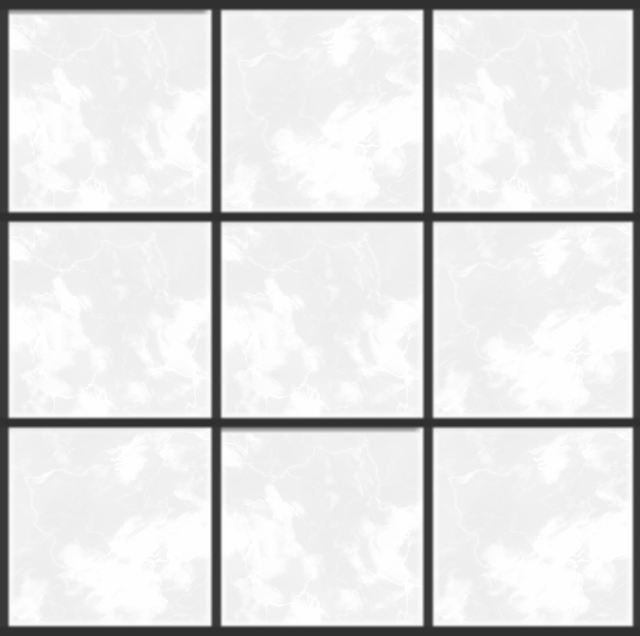
Reproduce this texture procedurally as a Shadertoy shader.

```glsl
// Three by three white marble tiles set in soft dark grout.
// Two marble layouts alternate between tiles; each is built from fractal noise
// gathered around cloud centres, plus one thin wandering vein.

const float GROUT_HALF = 0.0075;
const float GROUT_SOFT = 0.0036;
const vec4 SEAMS_X = vec4(0.0060, 0.3380, 0.6690, 0.9965);
const vec4 SEAMS_Y = vec4(0.0079, 0.3353, 0.6588, 0.9920);
const int LAYOUT_BITS = 165;   // tiles that use the second marble
const int SHADOW_BITS = 66;    // tiles with a deeper shadow along the top

const vec3 MARBLE_GREY = vec3(0.934);
const vec3 MARBLE_WHITE = vec3(0.997);
const vec3 GROUT_ACROSS = vec3(0.19);
const vec3 GROUT_DOWN = vec3(0.225);
const vec3 SHADOW_GREY = vec3(0.55);

// Cloud centres (xy) and radii (z), in tile units
const vec3 CLOUDS_A[7] = vec3[7](
    vec3(0.10, 0.42, 0.17), vec3(0.31, 0.60, 0.13), vec3(0.38, 0.08, 0.20),
    vec3(0.80, 0.38, 0.14), vec3(0.04, 0.92, 0.10), vec3(0.93, 0.15, 0.16),
    vec3(0.93, 0.56, 0.10));
const vec3 CLOUDS_B[7] = vec3[7](
    vec3(0.60, 0.84, 0.13), vec3(0.88, 0.94, 0.16), vec3(0.91, 0.42, 0.20),
    vec3(0.43, 0.32, 0.14), vec3(0.64, 0.15, 0.18), vec3(0.07, 0.05, 0.10),
    vec3(0.66, 0.38, 0.13));

// Points along each vein, in tile units
const vec2 VEIN_A[8] = vec2[8](
    vec2(0.02, 0.82), vec2(0.29, 0.75), vec2(0.48, 0.88), vec2(0.55, 0.86),
    vec2(0.72, 0.91), vec2(0.78, 0.74), vec2(0.79, 0.61), vec2(0.93, 0.60));
const vec2 VEIN_B[8] = vec2[8](
    vec2(0.45, 0.80), vec2(0.27, 0.77), vec2(0.10, 0.74), vec2(0.14, 0.66),
    vec2(0.13, 0.53), vec2(0.20, 0.39), vec2(0.29, 0.29), vec2(0.40, 0.33));

float hash(vec2 p) {
    p = fract(p * vec2(0.1031, 0.1137));
    p += dot(p, p.yx + 33.33);
    return fract((p.x + p.y) * p.x * 91.7);
}

float noise(vec2 p) {
    vec2 i = floor(p), f = fract(p);
    f = f * f * (3.0 - 2.0 * f);
    return mix(mix(hash(i), hash(i + vec2(1, 0)), f.x),
               mix(hash(i + vec2(0, 1)), hash(i + vec2(1, 1)), f.x), f.y);
}

float fbm(vec2 p) {
    float sum = 0.0, amp = 0.5;
    for (int i = 0; i < 5; i++) {
        sum += amp * noise(p);
        p = mat2(1.6, 1.2, -1.2, 1.6) * p + 17.3;
        amp *= 0.5;
    }
    return sum / 0.97;
}

float segmentDistance(vec2 p, vec2 a, vec2 b) {
    vec2 ab = b - a;
    return length(p - a - ab * clamp(dot(p - a, ab) / dot(ab, ab), 0.0, 1.0));
}

// Whiteness of the stone, 0 to 1; grain is the direction of its streaks
float marble(vec2 uv, float seed, vec2 grain, vec3 clouds[7], vec2 vein[8]) {
    vec2 wobble = vec2(fbm(uv * 9.0 + seed), fbm(uv * 9.0 + seed + 40.0)) - 0.5;
    float mass = 0.0, veinDist = 1.0;
    for (int i = 0; i < 7; i++) {
        vec2 d = (uv + 0.2 * wobble - clouds[i].xy) / clouds[i].z;
        mass += exp(-dot(d, d));
        veinDist = min(veinDist, segmentDistance(uv + 0.1 * wobble, vein[i], vein[i + 1]));
    }
    mass = min(mass, 1.0);

    vec2 along = vec2(dot(uv, grain), 1.5 * dot(uv, vec2(-grain.y, grain.x)));
    vec2 q = along + 0.12 * wobble + seed;
    float haze = smoothstep(0.35, 0.75, fbm(q * 4.0 + 7.0));
    float patches = smoothstep(0.58, 0.88, fbm(q * 9.0) + 0.34 * mass);
    float ridge = 1.0 - abs(2.0 * fbm(q * 6.0 + 23.0) - 1.0);
    float threads = smoothstep(0.92, 1.0, ridge) * (0.12 + 0.55 * mass);
    float line = exp(-veinDist / 0.006) * (0.35 + 0.35 * noise(uv * 8.0 + seed));
    return clamp(0.16 * haze + 0.22 * mass + 0.75 * patches + threads + line, 0.0, 1.0);
}

// Index of the cell between seams that holds p
int cellOf(float p, vec4 seams) {
    return int(step(seams.y, p) + step(seams.z, p));
}

void mainImage(out vec4 fragColor, in vec2 fragCoord) {
    vec2 p = fragCoord / iResolution.xy;
    int col = cellOf(p.x, SEAMS_X), row = cellOf(p.y, SEAMS_Y);
    int tile = col + 3 * row;
    vec2 low = vec2(SEAMS_X[col], SEAMS_Y[row]);
    vec2 high = vec2(SEAMS_X[col + 1], SEAMS_Y[row + 1]);
    vec2 uv = (p - low - GROUT_HALF) / (high - low - 2.0 * GROUT_HALF);

    // Stone
    float white = ((LAYOUT_BITS >> tile) & 1) == 1
        ? marble(uv, 61.0, normalize(vec2(1.0, 0.6)), CLOUDS_B, VEIN_B)
        : marble(uv, 12.0, normalize(vec2(0.7, -1.0)), CLOUDS_A, VEIN_A);
    vec3 color = mix(MARBLE_GREY, MARBLE_WHITE, white);

    // Pale bevel and, on some tiles, a shadow under the top edge
    vec2 edge = min(p - low, high - p);
    float nearest = min(edge.x, edge.y);
    color = mix(color, MARBLE_WHITE, 0.6 * smoothstep(0.020, 0.011, nearest));
    float shade = ((SHADOW_BITS >> tile) & 1) == 1 ? 0.8 : 0.12;
    shade *= smoothstep(0.018, 0.010, high.y - p.y) * smoothstep(1.0, 0.95, uv.x);
    color = mix(color, SHADOW_GREY, shade);

    // Grout, with the horizontal bars laid over the vertical ones
    float soft = max(GROUT_SOFT, 0.7 / min(iResolution.x, iResolution.y));
    vec2 stone = smoothstep(GROUT_HALF - soft, GROUT_HALF + soft, edge);
    color = mix(GROUT_DOWN, color, stone.x);
    color = mix(GROUT_ACROSS, color, stone.y);
    fragColor = vec4(color, 1.0);
}
```
